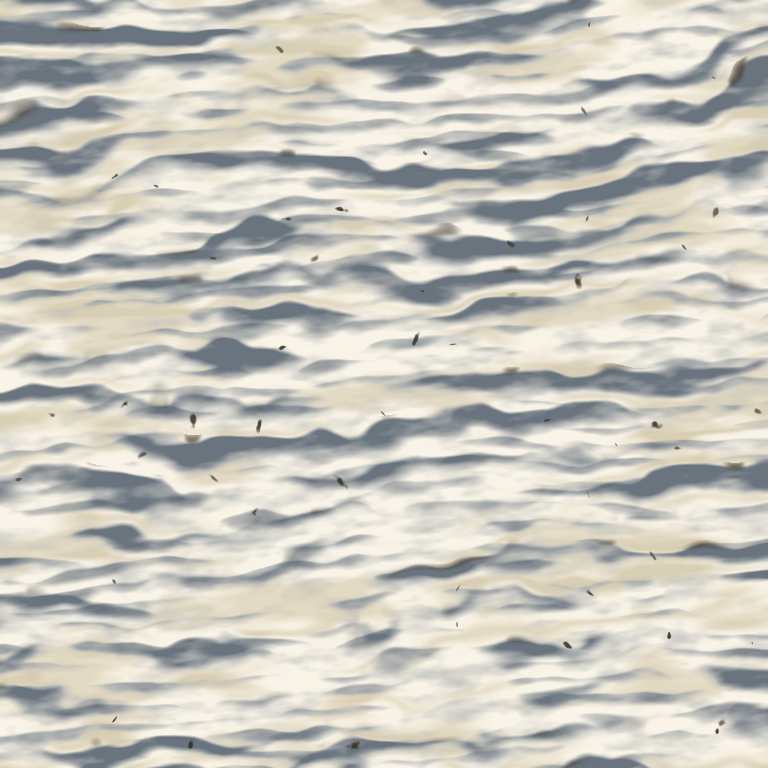
Give the GLSL for this texture, as a Shadertoy shader.

```glsl
// Wind-rippled pale sand under a low sun: wavering, slightly tilted rows hold short
// lens-shaped blue-grey shadows with crisp upper edges and soft lower ones.
// Finer ripples, warm crests, stretched grain and dark debris lie on top.

const vec3 SUNLIT = vec3(0.975, 0.955, 0.905);
const vec3 SHADOW = vec3(0.415, 0.455, 0.495);
const vec3 WARM_SAND = vec3(0.83, 0.785, 0.67);
const vec3 DEBRIS = vec3(0.20, 0.17, 0.12);
const float TILT = 0.07;

float hash(vec2 p) {
    vec3 q = fract(p.xyx * vec3(0.1031, 0.1030, 0.0973));
    q += dot(q, q.yzx + 33.33);
    return fract((q.x + q.y) * q.z);
}

float noise(vec2 p) {
    vec2 cell = floor(p);
    vec2 w = fract(p);
    w = w * w * (3.0 - 2.0 * w);
    float low = mix(hash(cell), hash(cell + vec2(1, 0)), w.x);
    float high = mix(hash(cell + vec2(0, 1)), hash(cell + vec2(1, 1)), w.x);
    return mix(low, high, w.y);
}

float fbm(vec2 p) {
    float sum = 0.0;
    float gain = 0.5;
    for (int i = 0; i < 4; i++) {
        sum += gain * noise(p);
        p = mat2(1.9, 0.25, -0.25, 1.9) * p + 17.3;
        gain *= 0.5;
    }
    return sum / 0.9375;
}

// Row coordinate, growing downwards; noise bends and pinches the rows.
float rowPhase(vec2 p, float rows, float seed) {
    float bend = 1.3 * noise(p * vec2(3.0, 4.0) + seed);
    bend += 0.80 * noise(p * vec2(9.0, 13.0) + seed * 2.0);
    bend += 0.42 * noise(p * vec2(24.0, 38.0) + seed * 3.0);
    return (TILT * p.x - p.y) * rows + bend;
}

// x: shadow depth in the row, y: crest between rows, z: upper rim of the shadow.
vec3 ripple(vec2 p, float rows, float lensRate, float seed) {
    float phase = rowPhase(p, rows, seed);
    float row = floor(phase);
    float f = phase - row;
    float along = p.x * lensRate + 9.0 * hash(vec2(row, seed));
    float lens = 0.75 * noise(vec2(along, row * 7.0 + seed));
    lens += 0.25 * noise(vec2(along * 2.7, row * 5.0 + seed));
    float region = noise(p * vec2(4.0, 5.0) + seed + 40.0);
    float size = smoothstep(0.26, 0.86, 0.78 * lens + 0.22 * region);
    float top = 0.32 - 0.22 * size;
    float bottom = 0.42 + 0.34 * size;
    float shade = smoothstep(top - 0.06, top + 0.11, f);
    shade *= 1.0 - smoothstep(bottom - 0.28, bottom + 0.15, f);
    shade *= smoothstep(0.0, 0.4, size) * (0.36 + 0.70 * size);
    float fromCrest = fract(phase + 0.5) - 0.5;
    float fromTop = (f - top) / 0.12;
    return vec3(shade, exp(-50.0 * fromCrest * fromCrest), size * exp(-fromTop * fromTop));
}

// Sparse ragged slivers, one at most in each cell, turned at random.
float debris(vec2 p, float cells, float share, float size, float seed) {
    vec2 g = p * cells;
    vec2 id = floor(g) + seed;
    vec2 centre = 0.25 + 0.5 * vec2(hash(id + 3.1), hash(id + 8.7));
    vec2 d = (fract(g) - centre) / cells;
    float angle = 6.2832 * hash(id + 5.3);
    d = mat2(cos(angle), sin(angle), -sin(angle), cos(angle)) * d;
    d.y *= 1.5 + 2.0 * hash(id + 1.9);
    float radius = size * (0.5 + 0.8 * hash(id + 6.4));
    float ragged = length(d) + 0.9 * size * (noise(p * 210.0) - 0.5);
    float present = step(hash(id), share);
    return present * (1.0 - smoothstep(radius * 0.3, radius * 1.2, ragged));
}

void mainImage(out vec4 fragColor, in vec2 fragCoord) {
    vec2 p = fragCoord / iResolution.y;
    vec2 tilted = vec2(p.x, p.y - TILT * p.x);

    // Relief: broad ripples, then finer ones where the broad shade is weak.
    vec3 broad = ripple(p, 20.0, 7.0, 11.0);
    vec3 fine = ripple(p + 0.37, 38.0, 14.0, 23.0);
    float grain = fbm(tilted * vec2(20.0, 60.0));
    float mottle = noise(tilted * vec2(70.0, 130.0));
    float dark = broad.x * (0.80 + 0.40 * grain);
    dark += 0.55 * fine.x * (1.0 - 0.85 * broad.x);
    dark += 0.70 * (grain - 0.43) + 0.12 * (mottle - 0.5);
    dark -= 0.14 * broad.y + 0.07 * fine.y - 0.05;
    dark = clamp(dark, 0.0, 1.0);
    vec3 color = mix(SUNLIT, SHADOW, dark);

    // Warm sand in small patches on the lit ground and along some crests.
    float patches = smoothstep(0.50, 0.74, fbm(tilted * vec2(7.0, 22.0) + 60.0));
    float warmCrest = broad.y * smoothstep(0.40, 0.75, noise(p * vec2(8.0, 18.0) + 90.0));
    float warm = clamp(0.60 * patches + 0.60 * warmCrest, 0.0, 0.85);
    color = mix(color, WARM_SAND, warm * (1.0 - smoothstep(0.10, 0.60, dark)));

    // Dark bits caught under the rims, and scattered debris.
    float caught = broad.z * smoothstep(0.74, 0.92, noise(p * vec2(24.0, 30.0) + 130.0));
    float bits = debris(p, 10.0, 0.12, 0.0085, 5.0);
    bits = max(bits, 0.75 * debris(p, 23.0, 0.06, 0.0055, 71.0));
    color = mix(color, DEBRIS, 0.85 * max(bits, 0.8 * caught));

    fragColor = vec4(clamp(color, 0.0, 1.0), 1.0);
}
```
